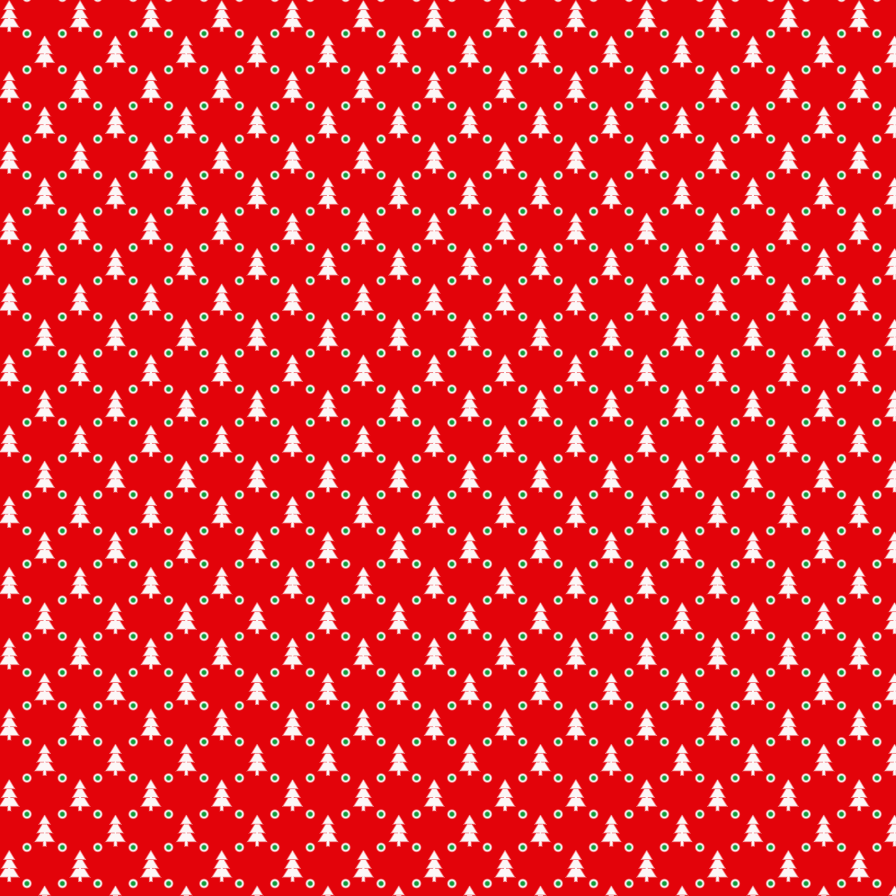
This pattern is drawn by a WebGL 2 fragment shader. Its source:

```glsl
#version 300 es
precision highp float;
// White fir trees in staggered rows on red, with green-centred dots between them.

uniform vec2 u_resolution;
out vec4 fragColor;

const vec3 RED   = vec3(0.89, 0.01, 0.04);
const vec3 WHITE = vec3(0.99, 0.97, 0.97);
const vec3 GREEN = vec3(0.05, 0.60, 0.21);

// Lengths below are in units of one repeat.
const float REPEATS     = 12.65;                 // repeats across the canvas
const vec2  TREE_ORIGIN = vec2(0.0103, 0.9819);  // one tree centre, in canvas units
const float SOFTNESS    = 0.016;                 // smallest edge half-width
const float TREE_TOP    = 0.217;
const float TIER_HEIGHT = 0.124;
const float TRUNK_WIDTH = 0.022;
const float TRUNK_END   = -0.218;
const float RING_RADIUS = 0.062;
const float CORE_RADIUS = 0.034;
const float DOT_PITCH   = 0.5;
const float ROW_DRIFT   = 0.0105;                // dot rows slip in cycles of four

// Signed distance to an upright trapezoid, symmetric about x = 0.
float trapezoid(vec2 p, float bottom, float top, float bottomHalf, float topHalf) {
    float slope = (bottomHalf - topHalf) / (top - bottom);
    float side = (abs(p.x) - bottomHalf + slope * (p.y - bottom)) / sqrt(1.0 + slope * slope);
    return max(side, max(bottom - p.y, p.y - top));
}

// Three widening tiers over a short trunk.
float treeDistance(vec2 p) {
    float d = trapezoid(p, TRUNK_END, 0.0, TRUNK_WIDTH, TRUNK_WIDTH);
    for (int i = 0; i < 3; i++) {
        float tier = float(i);
        float top = TREE_TOP - TIER_HEIGHT * tier;
        d = min(d, trapezoid(p, top - TIER_HEIGHT, top, 0.078 + 0.030 * tier, 0.004 + 0.028 * tier));
    }
    return d;
}

// Distance to the nearest dot centre; each row has a small vertical slip.
float dotDistance(vec2 p) {
    vec2 grid = p / DOT_PITCH - 0.5;
    vec2 cell = floor(grid + 0.5);
    float row = -cell.y - 1.0;
    vec2 offset = (grid - cell) * DOT_PITCH;
    offset.y += (mod(row + 1.0, 4.0) - 1.5) * ROW_DRIFT;
    return length(offset);
}

float coverage(float d, float edge) {
    return 1.0 - smoothstep(-edge, edge, d);
}

void main() {
    float size = min(u_resolution.x, u_resolution.y);
    vec2 p = (gl_FragCoord.xy / size - TREE_ORIGIN) * REPEATS;
    float edge = max(SOFTNESS, 0.65 * REPEATS / size);

    // Staggered trees: two square lattices, half a repeat apart
    float tree = 1e3;
    for (int i = 0; i < 2; i++) {
        vec2 local = fract(p + 0.5 * float(i) + 0.5) - 0.5;
        tree = min(tree, treeDistance(local));
    }
    vec3 color = mix(RED, WHITE, coverage(tree, edge));

    // Pale rings with green cores
    float radius = dotDistance(p);
    color = mix(color, WHITE, coverage(radius - RING_RADIUS, edge));
    color = mix(color, GREEN, coverage(radius - CORE_RADIUS, edge));

    fragColor = vec4(color, 1.0);
}
```
